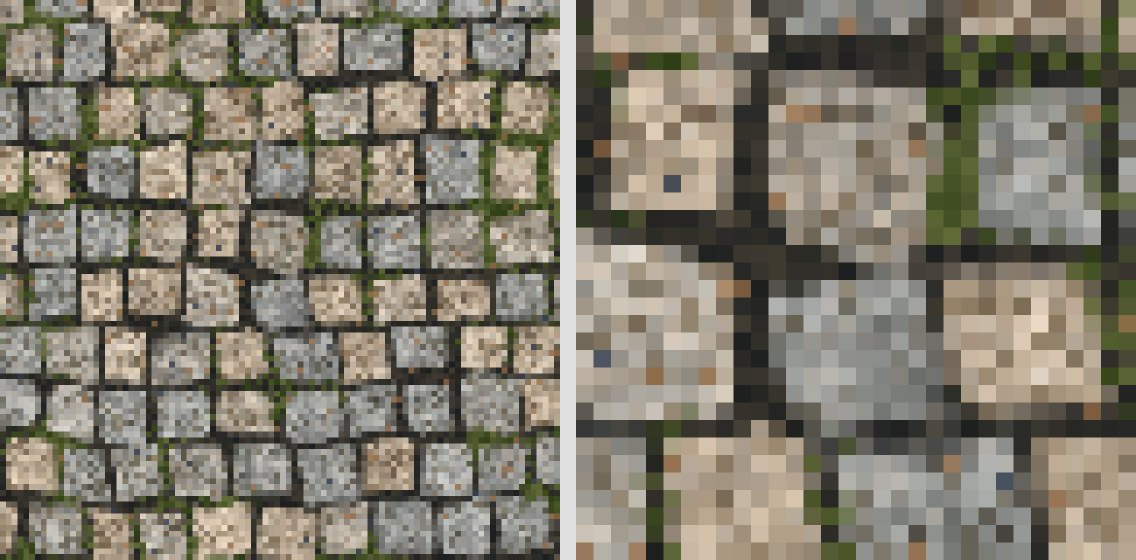
Left, the full canvas; right, a detail of the centre.
A Shadertoy shader for this texture:

```glsl
// Weathered cobblestone paving with dark joints and moss, drawn in coarse square blocks.

float hash(vec2 p) {
    return fract(sin(dot(p, vec2(127.1, 311.7))) * 43758.5453);
}

float noise(vec2 p) {
    vec2 i = floor(p), f = fract(p);
    f = f * f * (3.0 - 2.0 * f);
    return mix(mix(hash(i), hash(i + vec2(1, 0)), f.x),
               mix(hash(i + vec2(0, 1)), hash(i + vec2(1, 1)), f.x), f.y);
}

float roundedBox(vec2 p, vec2 halfSize, float radius) {
    vec2 q = abs(p) - halfSize + radius;
    return length(max(q, 0.0)) + min(max(q.x, q.y), 0.0) - radius;
}

// Signed distance to the nearest joint (negative inside a stone) and the stone id.
float cobbles(vec2 p, out vec2 stoneId) {
    float nearest = 9.0, second = 9.0;
    stoneId = vec2(0.0);
    for (int j = -1; j <= 1; j++) {
        float row = floor(p.y) + float(j);
        float shift = hash(vec2(row, 7.3));
        for (int i = -1; i <= 1; i++) {
            vec2 id = vec2(floor(p.x - shift) + float(i), row);
            vec2 jitter = vec2(hash(id + 3.1), hash(id + 8.7)) - 0.5;
            vec2 center = id + 0.5 + vec2(shift, 0.0) + jitter * vec2(0.22, 0.2);
            vec2 halfSize = vec2(0.44, 0.46) + vec2(0.16, 0.1) * vec2(hash(id + 21.4), hash(id + 34.9));
            float angle = (hash(id + 55.2) - 0.5) * 0.22;
            float c = cos(angle), s = sin(angle);
            float d = roundedBox(mat2(c, s, -s, c) * (p - center), halfSize, 0.12);
            if (d < nearest) {
                second = nearest;
                nearest = d;
                stoneId = id;
            } else {
                second = min(second, d);
            }
        }
    }
    return max(nearest, 0.5 * (nearest - second));
}

vec3 blockColor(vec2 block) {
    vec2 p = (block + 0.5) / 96.0 * 9.4;
    p += 0.35 * (vec2(noise(p * 0.4 + 4.0), noise(p * 0.4 + 19.0)) - 0.5);
    p += 0.08 * (vec2(noise(p * 2.5 + 31.0), noise(p * 2.5 + 47.0)) - 0.5);
    vec2 id;
    float d = cobbles(p, id);
    float grain = hash(block + 0.37);
    float speck = hash(block + 61.9);

    // Stone: grey or tan per stone, with blotches, grain and pits
    float warmth = smoothstep(0.1, 0.9, hash(id + 71.3)) + 0.5 * (hash(block + 13.6) - 0.5);
    vec3 stone = mix(vec3(0.59, 0.60, 0.59), vec3(0.74, 0.67, 0.58), clamp(warmth, 0.0, 1.0));
    stone += 0.08 * (hash(id + 91.7) - 0.5);
    stone += 0.22 * (noise(block * 0.45) - 0.5) + 0.21 * (grain - 0.5);
    float pitting = smoothstep(0.4, 0.8, noise(block * 0.3 + 80.0));
    stone *= mix(vec3(1.0), vec3(0.72, 0.69, 0.63), step(0.94 - 0.3 * pitting, speck));

    // Joints: dark earth, with moss in patches
    float mossPatch = noise(p * 1.1 + 120.0) + 0.35 * (hash(block + 17.2) - 0.5);
    float moss = smoothstep(0.6, 0.72, mossPatch);
    vec3 earth = mix(vec3(0.11, 0.12, 0.12), vec3(0.25, 0.23, 0.19), grain);
    vec3 green = mix(vec3(0.18, 0.24, 0.08), vec3(0.38, 0.42, 0.22), grain);
    float wear = 0.1 * (noise(p * 2.0 + 150.0) - 0.5) + 0.035 * moss;
    float joint = smoothstep(-0.1, -0.02, d + wear);
    vec3 color = mix(stone, mix(earth, green, moss), joint);

    // Rare chips: pale, rust and slate blue
    float chip = hash(block + 203.5);
    color = mix(color, vec3(0.91, 0.87, 0.78), step(0.997, chip));
    color = mix(color, vec3(0.60, 0.43, 0.28), 0.7 * step(chip, 0.006));
    color = mix(color, vec3(0.20, 0.24, 0.31), 0.8 * step(abs(chip - 0.5), 0.003));
    return color;
}

void mainImage(out vec4 fragColor, in vec2 fragCoord) {
    // Average four samples per pixel to smooth the block edges
    vec3 color = vec3(0.0);
    for (int k = 0; k < 4; k++) {
        vec2 offset = vec2(k % 2, k / 2) * 0.5 - 0.25;
        vec2 uv = (fragCoord + offset) / iResolution.y;
        color += 0.25 * blockColor(floor(uv * 96.0));
    }
    fragColor = vec4(clamp(color, 0.0, 1.0), 1.0);
}
```
